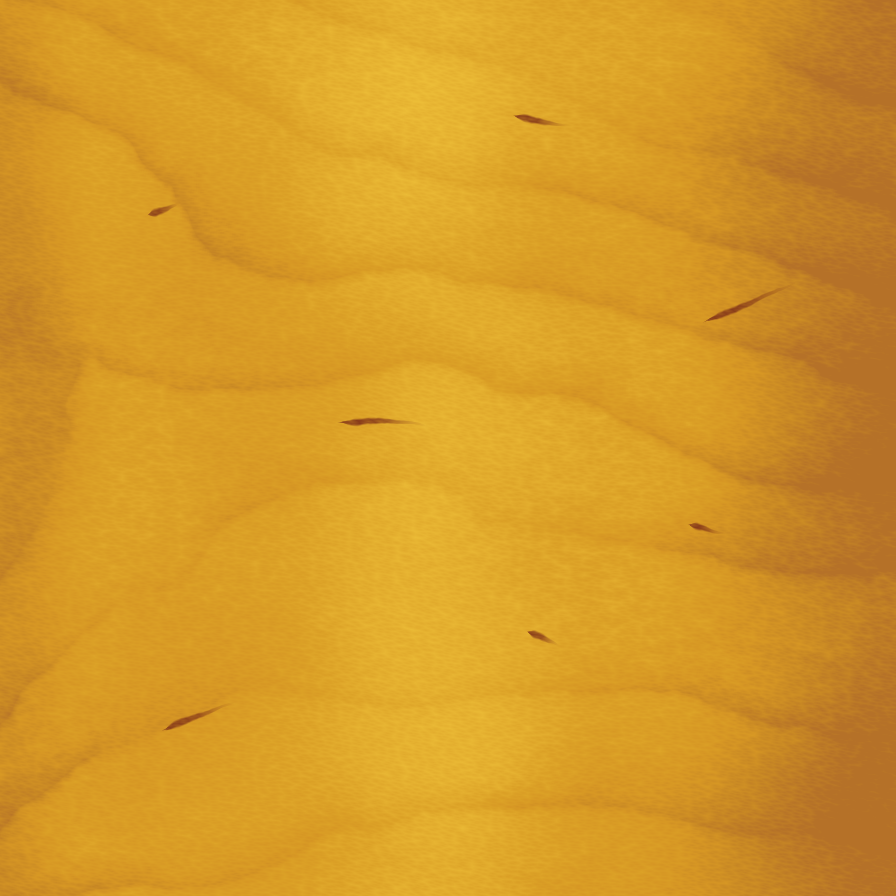
Reproduce this texture procedurally as a Shadertoy shader.

```glsl
// Honey-stained maple veneer: wavy growth lines, fine fibres and a few dark flecks.

const vec3 TONES[5] = vec3[5](
    vec3(0.74, 0.48, 0.15), vec3(0.79, 0.54, 0.14), vec3(0.84, 0.59, 0.14),
    vec3(0.86, 0.63, 0.15), vec3(0.89, 0.68, 0.18));
const vec3 FLECK_COLOR = vec3(0.53, 0.23, 0.10);

const float BASE_TONE = 0.75;
const float GLOW_CENTER = 0.47;     // bright vertical band
const float GLOW_WIDTH = 0.12;
const float GLOW_TONE = 0.36;
const float RIGHT_SHADE = 0.82;
const float LEFT_SHADE = 0.42;
const float BLOTCH_TONE = 0.17;
const float LINE_COUNT = 6.0;       // growth lines over the height
const float LINE_WARP = 0.95;
const float LINE_TONE = 0.42;
const float LINE_EDGE = 0.005;      // crisp side of a line
const float LINE_FADE = 0.026;      // soft side of a line
const float FIBRE_TONE = 0.24;
const float MOTTLE_TONE = 0.20;
const int FLECK_COUNT = 7;
const float FLECK_HALF_WIDTH = 0.0058;

vec2 hash2(vec2 p) {
    vec3 q = fract(p.xyx * vec3(0.1031, 0.1030, 0.0973));
    q += dot(q, q.yzx + 33.33);
    return fract((q.xx + q.yz) * q.zy);
}

// Distance to the nearest jittered cell point
float cellular(vec2 p) {
    vec2 cell = floor(p), f = fract(p);
    float nearest = 4.0;
    for (int y = -1; y <= 1; y++)
    for (int x = -1; x <= 1; x++) {
        vec2 offset = vec2(x, y);
        vec2 d = offset + hash2(cell + offset + 50.0) - f;
        nearest = min(nearest, dot(d, d));
    }
    return sqrt(nearest);
}

float layeredSines(vec2 p) {
    float sum = 0.0, amp = 0.5;
    for (int i = 0; i < 5; i++) {
        p = mat2(0.8, -0.6, 0.6, 0.8) * p * 1.8 + 1.7;
        sum += amp * sin(p.x + 1.6 * sin(p.y));
        amp *= 0.5;
    }
    return sum;
}

// Contours of a tilted, warped height field; each fades upward
float growthLines(vec2 p) {
    float tilt = mix(-0.22, 0.38, smoothstep(0.3, 0.8, p.y));
    float height = LINE_COUNT * (p.y + tilt * (p.x - 0.3))
                 + LINE_WARP * layeredSines(p * vec2(1.7, 2.5) + 3.0)
                 + 0.03 * layeredSines(p * 35.0);
    float slope = length(vec2(dFdx(height), dFdy(height))) * iResolution.y;
    slope = max(slope, 4.0);
    float above = fract(height) / slope;
    float below = (1.0 - fract(height)) / slope;
    float line = max(exp(-above / LINE_FADE), exp(-below / LINE_EDGE));
    float strength = 0.6 + 0.6 * layeredSines(p * 3.5 + 8.0);
    return line * clamp(strength, 0.15, 1.0);
}

// Broad light and shade across the board
float boardTone(vec2 p) {
    float x = p.x + 0.035 * layeredSines(p * vec2(2.0, 4.0) + 5.0);
    float glow = (x - GLOW_CENTER) / GLOW_WIDTH;
    return BASE_TONE + GLOW_TONE * exp(-glow * glow)
         - RIGHT_SHADE * smoothstep(0.68, 1.0, x)
         - LEFT_SHADE * (1.0 - smoothstep(0.0, 0.12, x))
         + BLOTCH_TONE * layeredSines(p * vec2(3.0, 4.5));
}

// Curved stroke with a dark head and a thin fading tail
float fleck(vec2 p, float id) {
    vec2 center = fract(vec2(0.7549, 0.5698) * id + vec2(0.35, 0.28));
    center = mix(vec2(0.08), vec2(0.88), center);
    vec2 shape = hash2(vec2(id, 7.0)), bend = hash2(vec2(id, 19.0));
    float angle = mix(-0.55, 0.5, shape.x);
    float len = mix(0.04, 0.13, shape.y * shape.y);
    float c = cos(angle), s = sin(angle);
    vec2 q = mat2(c, -s, s, c) * (p - center);
    q.y += mix(-2.0, 2.0, bend.x) * q.x * q.x + 0.0012 * layeredSines(p * 60.0);
    float along = q.x / len;
    float halfWidth = FLECK_HALF_WIDTH * smoothstep(0.0, 0.25, along)
                    * clamp(1.1 - along, 0.0, 1.0) + 0.0004;
    float body = 1.0 - smoothstep(0.35 * halfWidth, halfWidth, abs(q.y));
    float ends = smoothstep(0.0, 0.08, along) * (1.0 - smoothstep(0.3, 1.0, along));
    return body * ends;
}

vec3 woodColor(float tone) {
    float level = clamp(tone, -0.15, 1.3) * 4.0;
    int i = int(clamp(floor(level), 0.0, 3.0));
    return mix(TONES[i], TONES[i + 1], level - float(i));
}

void mainImage(out vec4 fragColor, in vec2 fragCoord) {
    vec2 p = fragCoord / iResolution.xy;

    // Fibres run nearly level, over a coarser mottle
    vec2 grain = p + vec2(0.0, 0.12 * p.x + 0.004 * sin(p.x * 14.0));
    float fibre = cellular(grain * vec2(95.0, 300.0)) - 0.48;
    float mottle = cellular(grain * vec2(38.0, 75.0)) - 0.48;
    float patches = 0.6 + 0.5 * layeredSines(p * 4.0 + 2.0);

    float tone = boardTone(p) - LINE_TONE * growthLines(p);
    tone += FIBRE_TONE * fibre + MOTTLE_TONE * patches * mottle;
    vec3 color = woodColor(tone);

    float dark = 0.0;
    for (int i = 1; i <= FLECK_COUNT; i++) dark = max(dark, fleck(p, float(i)));
    color = mix(color, FLECK_COLOR, 0.85 * dark * (1.0 + 0.4 * fibre));

    fragColor = vec4(color, 1.0);
}
```
